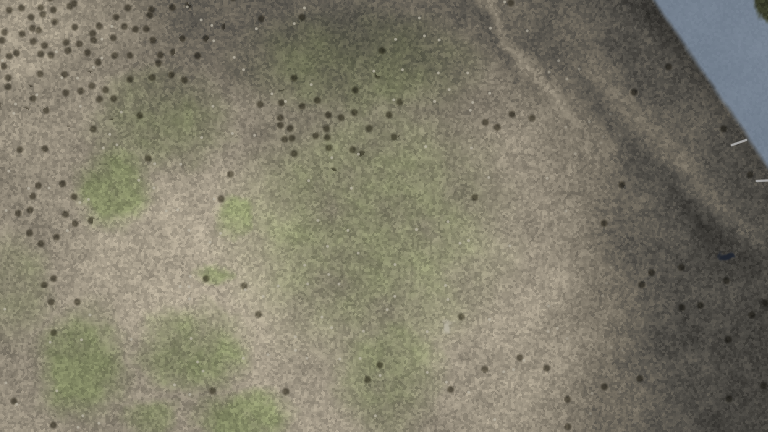
A WebGL 1 fragment shader for this texture:

```glsl
precision highp float;
uniform vec2 u_resolution;

#define SOIL_TINT vec3(1.06, 1.0, 0.885)
#define DARK_TINT vec3(1.03, 1.0, 0.93)
#define GRASS_TINT vec3(0.98, 1.04, 0.74)
#define ROAD_COLOR vec3(0.46, 0.51, 0.57)
#define STONE_COLOR vec3(0.74, 0.72, 0.66)
#define GRAIN_SCALE 165.0
#define GRAIN_AMOUNT 0.2
#define MOTTLE_AMOUNT 0.045
#define EDGE_WARP 0.022

vec2 hash2(vec2 p) {
  vec2 h = vec2(dot(p, vec2(127.1, 311.7)), dot(p, vec2(269.5, 183.3)));
  return fract(sin(h) * 43758.55);
}

// x: distance to the nearest cell centre, y: random value of that cell
vec2 cellular(vec2 p) {
  vec2 cell = floor(p), f = fract(p), nearest = vec2(9.0, 0.0);
  for (int j = -1; j <= 1; j++) {
    for (int i = -1; i <= 1; i++) {
      vec2 o = vec2(float(i), float(j));
      vec2 h = hash2(cell + o);
      float d = length(o + 0.15 + 0.7 * h - f);
      if (d < nearest.x) nearest = vec2(d, fract(h.x * 7.3 + h.y * 3.1));
    }
  }
  return nearest;
}

// Layered, rotated sines in about -1..1
float waves(vec2 p) {
  float sum = 0.0, amp = 0.55;
  for (int i = 0; i < 5; i++) {
    sum += amp * sin(p.x + 1.7 * sin(p.y * 0.8)) * cos(p.y + 1.3 * sin(p.x * 0.7));
    p = mat2(0.8, 0.6, -0.6, 0.8) * p * 1.9 + 2.3;
    amp *= 0.62;
  }
  return sum;
}

float blob(vec2 p, vec2 center, vec2 radius) {
  return 1.0 - smoothstep(0.45, 1.3, length((p - center) / radius));
}

float bump(float d, float width) {
  return exp(-d * d / (width * width));
}

float segment(vec2 p, vec2 a, vec2 b) {
  vec2 ab = b - a;
  return length(p - a - ab * clamp(dot(p - a, ab) / dot(ab, ab), 0.0, 1.0));
}

float grassCover(vec2 p) {
  float g = blob(p, vec2(0.266, 0.572), vec2(0.09, 0.095));
  g = max(g, 0.8 * blob(p, vec2(0.553, 0.495), vec2(0.055, 0.045)));
  g = max(g, 0.9 * blob(p, vec2(0.445, 0.195), vec2(0.12, 0.10)));
  g = max(g, 0.9 * blob(p, vec2(0.19, 0.155), vec2(0.11, 0.13)));
  g = max(g, blob(p, vec2(0.56, 0.03), vec2(0.11, 0.07)));
  g = max(g, 0.8 * blob(p, vec2(0.5, 0.37), vec2(0.04, 0.03)));
  g = max(g, 0.7 * blob(p, vec2(0.345, 0.03), vec2(0.06, 0.05)));
  g = max(g, 0.7 * blob(p, vec2(0.9, 0.14), vec2(0.12, 0.14)));
  g = max(g, 0.6 * blob(p, vec2(0.86, 0.47), vec2(0.30, 0.30)));
  g = max(g, 0.55 * blob(p, vec2(0.83, 0.85), vec2(0.26, 0.13)));
  g = max(g, 0.65 * blob(p, vec2(0.37, 0.72), vec2(0.15, 0.11)));
  return max(g, 0.4 * blob(p, vec2(0.03, 0.33), vec2(0.08, 0.12)));
}

void main() {
  float px = 1.0 / u_resolution.y;
  vec2 p = gl_FragCoord.xy * px;
  float t = 1.0 - p.y;
  float mottle = waves(p * 17.0);
  vec2 q = p + EDGE_WARP * vec2(waves(p * 23.0 + 4.0), waves(p * 21.0 + 9.0));

  // Broad light and shade
  float shade = smoothstep(1.15, 1.7, q.x) * mix(0.27, 0.15, smoothstep(0.4, 0.9, p.y));
  float light = 0.535 - shade;
  light -= 0.16 * smoothstep(0.6, 1.0, q.y) * smoothstep(0.15, 0.5, q.x);
  light += 0.09 * blob(q, vec2(0.44, 0.40), vec2(0.28, 0.22));
  light += 0.06 * blob(q, vec2(0.68, 0.12), vec2(0.18, 0.22));
  light += 0.05 * blob(q, vec2(1.15, 0.26), vec2(0.28, 0.30));
  light += 0.05 * blob(q, vec2(0.06, 0.93), vec2(0.13, 0.12));

  // Worn tracks beside the road
  float ridge = q.x - (1.134 + 0.35 * t + 1.3 * t * t);
  float fade = 1.0 - smoothstep(0.18, 0.32, t);
  light += fade * (0.09 * bump(ridge, 0.016) - 0.05 * bump(ridge + 0.035, 0.02));
  float rut = (q.x - 1.16 - 0.9 * t) * 0.74;
  float rutFade = smoothstep(0.05, 0.2, t) * (1.0 - smoothstep(0.5, 0.7, t));
  light += rutFade * (0.06 * bump(rut - 0.055, 0.03) - 0.06 * bump(rut, 0.03));

  // Grass and fine ground grain
  float grass = clamp(grassCover(q) * (0.95 + 0.5 * mottle), 0.0, 1.0);
  light -= 0.05 * grass;
  vec2 fine = cellular(p * GRAIN_SCALE);
  vec2 clump = cellular(p * 62.0 + 0.4 * mottle);
  float grain = 0.65 * (fine.y - 0.5) + 0.3 * (clump.y - 0.5) + 0.25 * (0.45 - clump.x);
  light += MOTTLE_AMOUNT * mottle + GRAIN_AMOUNT * grain * (0.35 + light);
  vec3 tint = mix(DARK_TINT, SOIL_TINT, smoothstep(0.27, 0.45, light));
  vec3 color = light * mix(tint, GRASS_TINT, 0.85 * grass);

  // Scattered dark tufts
  float tuftZone = blob(q, vec2(0.16, 0.93), vec2(0.32, 0.20));
  tuftZone = max(tuftZone, 0.7 * blob(q, vec2(0.75, 0.73), vec2(0.17, 0.12)));
  tuftZone = max(tuftZone, 0.5 * blob(q, vec2(0.12, 0.50), vec2(0.08, 0.25)));
  vec2 tuft = cellular(p * 36.0 + 3.0);
  float tuftMask = (1.0 - smoothstep(0.14, 0.42, tuft.x)) * step(tuft.y, 0.03 + 0.5 * tuftZone);
  color = mix(color, color * vec3(0.50, 0.49, 0.45), 0.85 * tuftMask);

  // Pale stones
  vec2 stone = cellular(p * 40.0 + 17.0);
  float stoneMask = (1.0 - smoothstep(0.07, 0.19, stone.x)) * step(0.93, stone.y);
  stoneMask *= 1.0 - smoothstep(1.1, 1.6, p.x);
  stoneMask = max(0.75 * stoneMask, 0.8 * blob(q, vec2(1.043, 0.25), vec2(0.014, 0.018)));
  color = mix(color, STONE_COLOR, stoneMask);

  // Road with a soft verge
  float road = (p.x - 1.512 - 0.69 * t) * 0.82 + 0.15 * (q.x - p.x);
  vec3 roadColor = ROAD_COLOR + 0.025 * (fine.y - 0.5) + 0.015 * mottle;
  color *= 1.0 - 0.12 * bump(road + 0.015, 0.02);
  color = mix(color, roadColor, smoothstep(-0.006 - px, 0.006 + px, road));
  float corner = q.x - 1.745 - 0.69 * t;
  color = mix(color, light * GRASS_TINT, smoothstep(-0.01, 0.01, corner));

  // Thin rails and a small dark object
  float rail = min(segment(p, vec2(1.694, 0.664), vec2(1.727, 0.676)),
                   segment(p, vec2(1.752, 0.581), vec2(1.79, 0.583)));
  color = mix(color, vec3(0.72), 0.85 * (1.0 - smoothstep(0.001, 0.002 + px, rail)));
  color = mix(color, vec3(0.13, 0.15, 0.19), blob(q, vec2(1.683, 0.403), vec2(0.016, 0.012)));

  gl_FragColor = vec4(clamp(color, 0.0, 1.0), 1.0);
}
```
